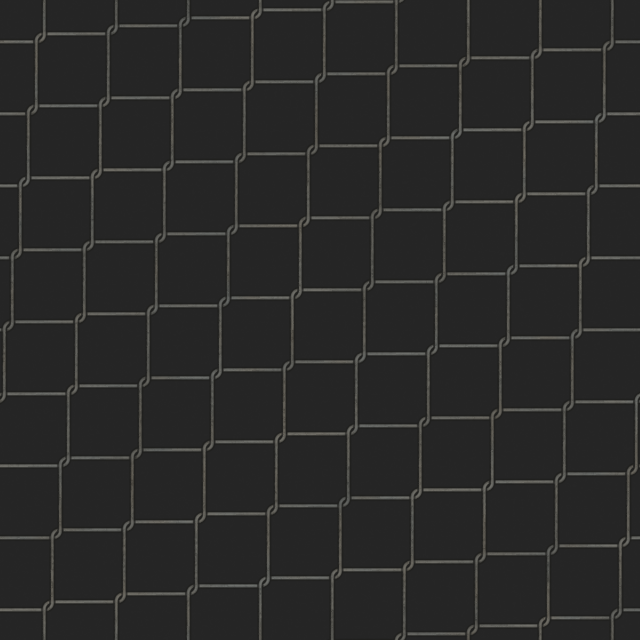
This pattern is drawn by a Shadertoy shader. Its source:

```glsl
// Chain-link wire mesh on a dark ground: 80 knots on a slightly skewed lattice.
// Around each knot two rounded wire elbows hook into each other, one over the
// other at either end of the small eye; value noise wears the wire.

float hash(vec2 p) {
    vec3 q = fract(p.xyx * vec3(0.1031, 0.1030, 0.0973));
    q += dot(q, q.yzx + 33.33);
    return fract((q.x + q.y) * q.z);
}

float noise(vec2 p) {
    vec2 i = floor(p), f = fract(p);
    f = f * f * (3.0 - 2.0 * f);
    return mix(mix(hash(i), hash(i + vec2(1, 0)), f.x),
               mix(hash(i + vec2(0, 1)), hash(i + vec2(1, 1)), f.x), f.y);
}

// Signed distance to a rounded right-angle bend along the positive axes
float elbow(vec2 p, float radius) {
    vec2 q = radius - p;
    return min(max(q.x, q.y), 0.0) + length(max(q, 0.0)) - radius;
}

// Lays one wire with its dark rim over the colour below
vec3 layWire(vec3 below, float dist, vec3 tone, float halfWidth, float wear, float pixel) {
    float d = abs(dist);
    float soft = max(0.09, 0.6 * pixel);
    float rim = 1.0 - smoothstep(halfWidth + 0.08, halfWidth + 0.32, d);
    float body = 1.0 - smoothstep(halfWidth - soft, halfWidth + soft, d);
    float shine = 1.0 - smoothstep(0.0, halfWidth, abs(dist + 0.03));
    vec3 col = mix(below, vec3(0.122, 0.122, 0.115), rim * (0.65 + 0.35 * wear));
    return mix(col, tone * (0.84 + 0.2 * shine), body);
}

void mainImage(out vec4 fragColor, in vec2 fragCoord) {
    float pixel = 80.0 / iResolution.y;
    vec2 pos = fragCoord * pixel - vec2(37.04, 43.27);

    // Nearest knot of the lattice spanned by (9, 1) and (1, 9)
    vec2 knot = floor(mat2(9, -1, -1, 9) * pos / 80.0 + 0.5);
    vec2 p = pos - mat2(9, 1, 1, 9) * knot;

    // Upright runs are thinner, duller and more worn than level ones
    float upright = smoothstep(-0.6, 0.6, abs(p.y) - abs(p.x));
    float wear = noise(pos * 2.7 + 90.0);
    float grain = noise(pos * 7.0 + 300.0);
    float halfWidth = mix(0.2, 0.18, upright) + 0.05 * (grain - 0.5) * upright;
    vec3 tone = mix(vec3(0.41, 0.41, 0.39), vec3(0.385, 0.38, 0.355), upright);
    tone *= 0.95 + 0.1 * hash(knot + 40.0);
    tone *= 1.0 - mix(0.07, 0.18, upright) * wear * grain * 2.0;
    tone += vec3(0.02, 0.0, -0.02) * (noise(pos * 0.35 + 50.0) - 0.5);

    // Lower elbow runs left and up, upper elbow runs right and down
    float lower = elbow(vec2(0.5 - p.x, p.y + 0.5), 0.9);
    float upper = elbow(vec2(p.x + 0.5, 0.5 - p.y), 0.9);

    // The wire on top changes across the middle of the eye
    bool lowerOnTop = p.x + p.y > 0.0;
    float under = lowerOnTop ? upper : lower;
    float over = lowerOnTop ? lower : upper;

    vec3 col = vec3(0.146) + 0.004 * (grain - 0.5);
    col = layWire(col, under, tone, halfWidth, wear, pixel);
    col = layWire(col, over, tone, halfWidth, wear, pixel);
    fragColor = vec4(col, 1.0);
}
```
